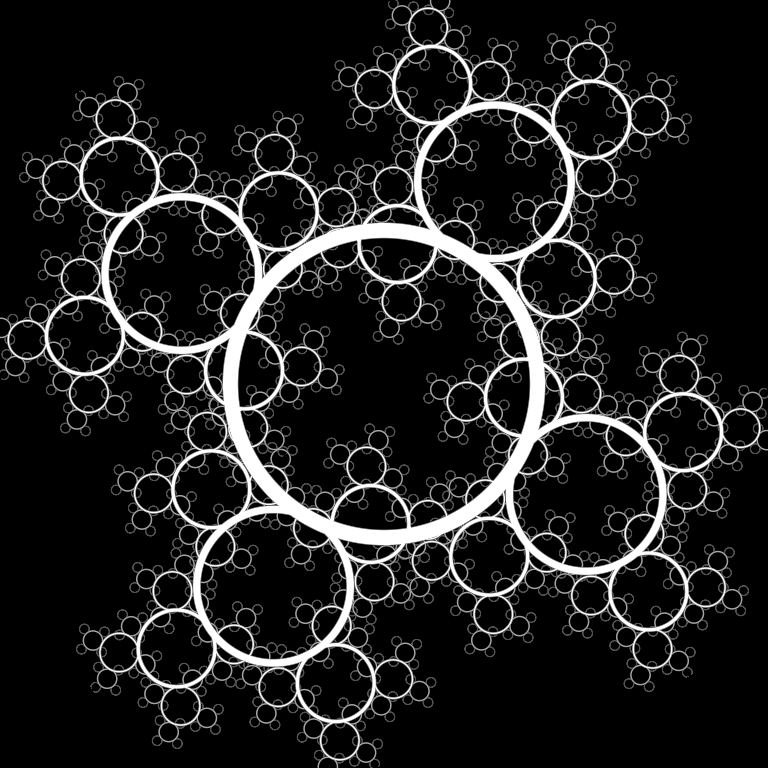
A three.js fragment shader for this pattern:

```glsl
// Draws a white fractal tree of rings on black, each ring carrying four half-size rings.
varying vec2 vUv;

const float ROOT_RADIUS = 0.2;
const float LINE_RATIO = 0.05;    // half line width relative to the radius
const float REACH_RATIO = 2.7;    // extent of a whole branch relative to its ring
const float SPACING = 1.5;        // child distance relative to the parent radius
const float TWIST = -0.5;         // turn added at each level, in radians
const float BRANCHES = 4.0;
const float LEAF_COUNT = 1024.0;  // BRANCHES to the power of LEVELS
const int LEVELS = 5;
const int MAX_VISITS = 1024;
const float EDGE = 1.0 / 512.0;   // width of the smoothed edge
const float QUARTER_TURN = 1.5707963;
const vec3 BACKGROUND = vec3(0.0);
const vec3 RING_COLOR = vec3(1.0);

// Soft coverage of a line, dimming when it is thinner than the edge.
float lineCoverage(float dist, float halfWidth, float edge) {
  float outer = clamp((halfWidth - dist) / edge + 0.5, 0.0, 1.0);
  float inner = clamp((-halfWidth - dist) / edge + 0.5, 0.0, 1.0);
  return outer - inner;
}

float ring(vec2 p, float radius, float edge) {
  return lineCoverage(abs(length(p) - radius), radius * LINE_RATIO, edge);
}

// Offset from a ring to one of its children.
vec2 childOffset(float parentRadius, float level, float branch) {
  float angle = level * TWIST + branch * QUARTER_TURN;
  return parentRadius * SPACING * vec2(cos(angle), sin(angle));
}

// Walks the leaves in order, skipping every branch that cannot reach p.
float ringTree(vec2 p, float rootRadius, float edge) {
  float coverage = ring(p, rootRadius, edge);
  float leaf = 0.0;
  for (int visit = 0; visit < MAX_VISITS; visit++) {
    if (leaf > LEAF_COUNT - 0.5) break;
    vec2 q = p;
    float radius = rootRadius;
    float stride = LEAF_COUNT;

    // Descend along the path encoded by the leaf number.
    for (int level = 1; level <= LEVELS; level++) {
      stride /= BRANCHES;
      float branch = mod(floor((leaf + 0.5) / stride), BRANCHES);
      q -= childOffset(radius, float(level), branch);
      radius *= 0.5;
      coverage = max(coverage, ring(q, radius, edge));
      if (length(q) > radius * REACH_RATIO + edge) break;
    }
    leaf = (floor((leaf + 0.5) / stride) + 1.0) * stride;
  }
  return coverage;
}

void main() {
  float coverage = ringTree(vUv - 0.5, ROOT_RADIUS, EDGE);
  gl_FragColor = vec4(mix(BACKGROUND, RING_COLOR, coverage), 1.0);
}
```
